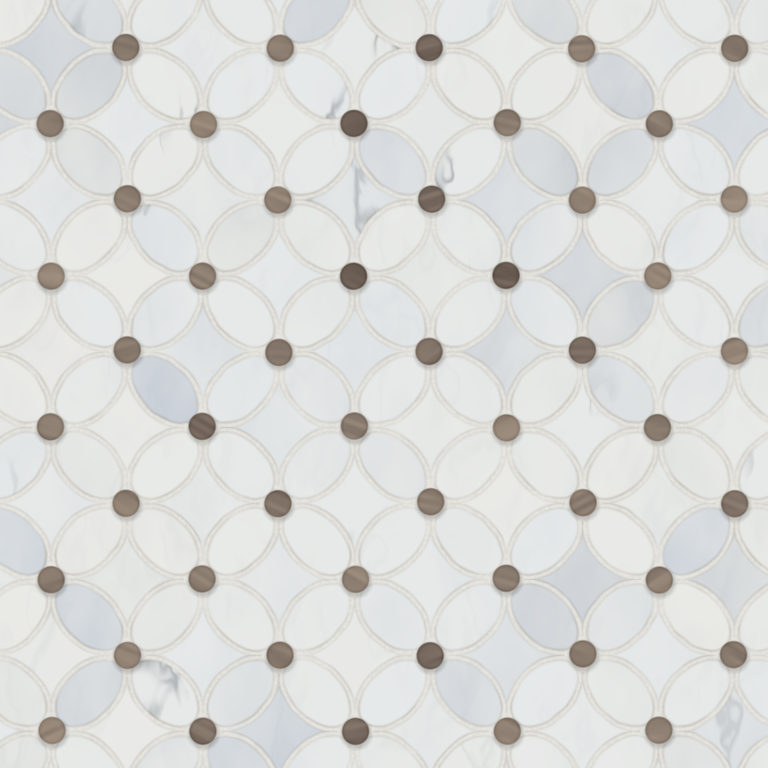
Give the GLSL for this pattern, as a three.js fragment shader.

```glsl
// Marble mosaic: oval petals around concave diamonds, with brown stone dots at the joints.
#define PERIOD 0.1977              // distance between dots in one row
#define ORIGIN vec2(0.0665, 0.048) // centre of the lowest left dot
#define PETAL vec2(0.375, 0.228)   // half axes, in units of the lattice edge
#define DOT_RADIUS 0.126
#define GROUT_WIDTH 0.045
#define EDGE 0.011                 // softness of every edge
#define GROUT_COLOR vec3(0.895, 0.89, 0.872)
#define WHITE_MARBLE vec3(0.908, 0.915, 0.908)
#define GREY_MARBLE vec3(0.82, 0.838, 0.855)
#define DARK_BROWN vec3(0.38, 0.33, 0.30)
#define LIGHT_BROWN vec3(0.62, 0.56, 0.50)

varying vec2 vUv;

float hash(vec2 p) {
  vec3 a = fract(vec3(p.xyx) * 0.1031);
  a += dot(a, a.yzx + 33.33);
  return fract((a.x + a.y) * a.z);
}

float noise(vec2 p) {
  vec2 i = floor(p), f = fract(p);
  f = f * f * (3.0 - 2.0 * f);
  return mix(mix(hash(i), hash(i + vec2(1.0, 0.0)), f.x),
             mix(hash(i + vec2(0.0, 1.0)), hash(i + 1.0), f.x), f.y);
}

float fbm(vec2 p) {
  float sum = 0.0, amp = 0.5;
  for (int i = 0; i < 4; i++) {
    sum += amp * noise(p);
    p = mat2(1.6, 1.2, -1.2, 1.6) * p + 7.3;
    amp *= 0.5;
  }
  return sum;
}

float ellipse(vec2 p, vec2 axes) {
  p = abs(p) + 1e-4;
  float k = length(p / axes);
  return k * (k - 1.0) / length(p / (axes * axes));
}

float fill(float d) {
  return 1.0 - smoothstep(-EDGE, EDGE, d);
}

float line(float d, float width) {
  return exp(-d * d / (width * width));
}

// One piece of marble: its own tint, soft clouds and sometimes a vein
vec3 marble(vec2 p, vec2 id) {
  float tone = hash(id + 71.7);
  vec2 s = p * 1.6 + 40.0 * vec2(hash(id + 13.1), hash(id + 57.9));
  float cloud = fbm(s * vec2(1.8, 1.0));
  float grey = 0.12 * tone + 0.75 * smoothstep(0.68, 1.0, tone);
  grey += (cloud - 0.47) * (0.35 + 0.9 * tone * tone);
  vec3 color = mix(WHITE_MARBLE, GREY_MARBLE, clamp(grey, 0.0, 1.3));
  color += (hash(id + 5.3) - 0.5) * vec3(0.014, 0.006, -0.012);

  float ridge = abs(fbm(s * vec2(2.2, 1.1) + 1.5 * cloud + 19.0) - 0.47);
  float veined = smoothstep(0.84, 1.0, hash(id + 91.3));
  float vein = line(ridge, 0.04) * smoothstep(0.3, 0.65, noise(s * 2.0 + 3.0));
  return color - vein * (0.012 + 0.20 * veined) * vec3(1.0, 0.96, 0.9);
}

// Brown stone with slanted streaks
vec3 brownStone(vec2 p, vec2 id) {
  float angle = 1.2 * (hash(id + 8.8) - 0.5);
  vec2 along = vec2(cos(angle), sin(angle));
  float across = dot(p, vec2(-along.y, along.x));
  float streak = noise(vec2(across * 32.0, dot(p, along) * 4.0) + 50.0 * hash(id + 2.4));
  float tone = 0.12 + 0.75 * sqrt(hash(id + 31.0));
  return mix(DARK_BROWN, LIGHT_BROWN, tone + 0.4 * (streak - 0.5));
}

void main() {
  // Lattice turned by 45 degrees: dots at whole numbers, petals along its edges
  vec2 p = (vUv - ORIGIN) / PERIOD;
  vec2 q = vec2(p.x + p.y, p.x - p.y);
  vec2 cell = floor(q), node = floor(q + 0.5);
  vec2 idA = vec2(cell.x, node.y) + vec2(0.5, 0.0);
  vec2 idB = vec2(node.x, cell.y) + vec2(0.0, 0.5);

  // Distances to the nearest petals, dot and diamond
  float wobble = 0.012 * (noise(q * 9.0 + 60.0) - 0.5);
  float petalA = ellipse(q - idA, PETAL) + wobble;
  float petalB = ellipse((q - idB).yx, PETAL) + wobble;
  float petal = min(petalA, petalB);
  vec2 petalId = petalA < petalB ? idA : idB;
  vec2 shift = 0.024 * (vec2(hash(node + 3.7), hash(node + 9.2)) - 0.5);
  vec2 fromDot = q - node - shift;
  float disc = length(fromDot) - DOT_RADIUS;
  float diamond = max(GROUT_WIDTH - petal, 0.055 - disc);

  // Grout, with fine grain
  vec3 color = GROUT_COLOR + 0.035 * (noise(q * 45.0 + 200.0) - 0.5);

  // Marble pieces
  color = mix(color, marble(p, cell + 200.5), fill(diamond));
  color = mix(color, marble(p, petalId * 2.0 + 400.0), fill(petal));

  // Uneven shade in the joints, deeper below each petal
  vec2 outward = (q - petalId) * vec2(1.0, 1.0);
  float below = smoothstep(0.15, -0.2, outward.x - outward.y);
  float uneven = 0.5 + noise(q * 6.0 + 90.0);
  color -= line(petal, 0.013) * uneven * (0.045 + 0.03 * below) * vec3(0.9, 1.0, 1.15);
  color -= line(diamond, 0.012) * uneven * (0.065 - 0.03 * below) * vec3(0.9, 1.0, 1.15);

  // Dots with a soft shadow underneath
  float shadow = length(fromDot + vec2(0.012, -0.022)) - DOT_RADIUS;
  color -= 0.13 * (1.0 - smoothstep(-0.01, 0.045, shadow));
  vec3 stone = brownStone(p, node + 300.0) - 0.07 * line(disc, 0.02);
  color = mix(color, stone, fill(disc));
  gl_FragColor = vec4(color, 1.0);
}
```
